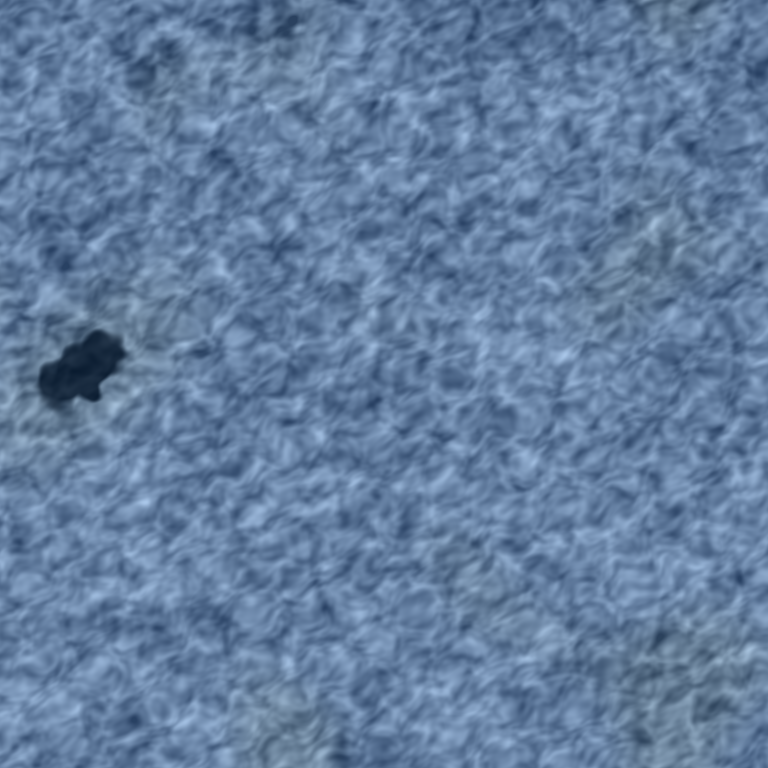
Reproduce this texture procedurally as a three.js fragment shader.

```glsl
// Weathered blue stone: slanted, warped gradient noise gives a soft fibrous grain,
// with scattered shallow dents and one deep, ragged pit near the left edge.
// Brightness is summed as a single tone and mapped to a blue ramp.

varying vec2 vUv;

const vec3 SHADE_BLUE = vec3(0.27, 0.37, 0.505);
const vec3 LIGHT_BLUE = vec3(0.52, 0.63, 0.765);
const vec3 PIT_COLOR = vec3(0.085, 0.155, 0.235);
const vec3 DUST_TINT = vec3(0.015, 0.005, -0.035);

const float GRAIN_ANGLE = 0.55;
const float GRAIN_STRETCH = 1.45;
const float GRAIN_CONTRAST = 0.80;
const float WARP_AMOUNT = 0.011;
const float DENT_CELLS = 9.0;
const float DENT_CHANCE = 0.42;
const float DENT_DEPTH = 0.42;
const vec2 PIT_CENTER = vec2(0.108, 0.517);
const vec2 PIT_RADII = vec2(0.068, 0.035);
const float PIT_ANGLE = 0.68;

float hash(vec2 p) {
  vec3 q = fract(p.xyx * vec3(0.1031, 0.1030, 0.0973));
  q += dot(q, q.yzx + 33.33);
  return fract((q.x + q.y) * q.z);
}

vec2 rotate(vec2 p, float angle) {
  float c = cos(angle), s = sin(angle);
  return vec2(c * p.x + s * p.y, c * p.y - s * p.x);
}

float cornerSlope(vec2 cell, vec2 offset) {
  float angle = 6.28318 * hash(cell);
  return dot(vec2(cos(angle), sin(angle)), offset);
}

// Gradient noise, about -0.7 to 0.7.
float noise(vec2 p) {
  vec2 i = floor(p), f = fract(p);
  vec2 u = f * f * f * (f * (f * 6.0 - 15.0) + 10.0);
  vec2 e = vec2(1.0, 0.0);
  float low = mix(cornerSlope(i, f), cornerSlope(i + e, f - e), u.x);
  float high = mix(cornerSlope(i + e.yx, f - e.yx), cornerSlope(i + 1.0, f - 1.0), u.x);
  return mix(low, high, u.y);
}

// Layers from broad mottling to fine fibres, drawn out along the grain.
float grain(vec2 p) {
  vec2 warp = vec2(noise(p * 24.0 + 51.0), noise(p * 24.0 + 87.0));
  vec2 q = rotate(p + WARP_AMOUNT * warp, GRAIN_ANGLE);
  q.x /= GRAIN_STRETCH;
  float sum = 0.35 * noise(p * 5.0 + 11.0) + 0.40 * noise(q * 15.0 + 23.0);
  sum += 0.85 * noise(q * 36.0 + 140.0);
  sum += 0.95 * noise(rotate(q, 0.3) * 62.0 + 210.0);
  sum += 0.60 * noise(rotate(q, -0.5) * 108.0 + 330.0);
  float ridge = 1.0 - abs(noise(q * 40.0 + 420.0)) / 0.3;
  return sum + 0.16 * max(ridge, 0.0) - 0.07;
}

// Normalised distance to an ellipse: 0 at the centre, 1 on the edge.
float ellipse(vec2 p, vec2 radii, float angle) {
  return length(rotate(p, angle) / radii);
}

// Small slanted hollows, stronger towards the upper left.
float dents(vec2 p) {
  float depth = 0.0;
  vec2 home = floor(p * DENT_CELLS);
  for (int y = -1; y <= 1; y++) {
    for (int x = -1; x <= 1; x++) {
      vec2 cell = home + vec2(float(x), float(y));
      vec2 seed = cell + 40.0;
      vec2 center = (cell + vec2(hash(seed + 7.3), hash(seed + 19.1))) / DENT_CELLS;
      float corner = smoothstep(-0.2, 0.9, center.y - center.x);
      float size = mix(0.008, 0.015, hash(seed + 31.7)) * (1.0 + 0.6 * corner);
      float angle = GRAIN_ANGLE + 0.6 * (hash(seed + 43.9) - 0.5);
      float d = ellipse(p - center, size * vec2(1.7, 0.85), angle);
      float present = step(hash(seed + 61.3), DENT_CHANCE);
      depth = max(depth, present * (0.55 + 0.8 * corner) * (1.0 - smoothstep(0.35, 1.3, d)));
    }
  }
  return depth;
}

void main() {
  vec2 p = vUv;
  float fibre = grain(p);
  vec2 ragged = vec2(noise(p * 45.0 + 510.0), noise(p * 45.0 + 570.0));

  // Stone surface
  float tone = 0.5 + GRAIN_CONTRAST * fibre;
  tone -= DENT_DEPTH * dents(p + 0.012 * ragged);
  tone -= 0.16 * smoothstep(0.86, 1.0, p.y);

  // Deep pit with a pale lower lip and a shadowed foot
  vec2 fromPit = p - PIT_CENTER + 0.018 * ragged;
  float pitDistance = ellipse(fromPit, PIT_RADII, PIT_ANGLE);
  float lip = 1.0 - smoothstep(0.2, 1.0, ellipse(fromPit - vec2(0.06, -0.02), vec2(0.07, 0.03), 0.9));
  float foot = 1.0 - smoothstep(0.3, 1.2, ellipse(fromPit + vec2(0.01, 0.065), vec2(0.05, 0.02), -0.2));
  tone += 0.25 * lip - 0.45 * foot;

  // Blue ramp, with grey dust around the pit and in loose patches
  vec3 color = mix(SHADE_BLUE, LIGHT_BLUE, clamp(tone, -0.45, 1.6));
  float dust = 1.0 - smoothstep(0.8, 3.8, pitDistance);
  dust = max(dust, smoothstep(0.1, 0.5, noise(p * 4.0 + 630.0)));
  color += DUST_TINT * dust;

  float pit = 1.0 - smoothstep(0.80, 1.12, pitDistance);
  color = mix(color, PIT_COLOR + 0.06 * fibre, pit);
  gl_FragColor = vec4(color, 1.0);
}
```
